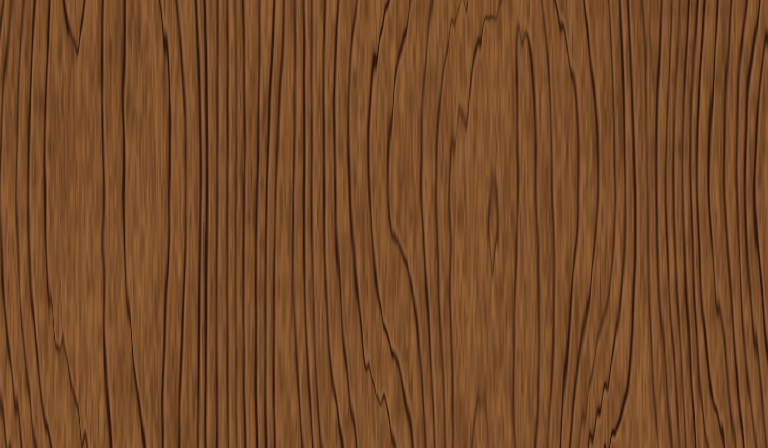
Write a Shadertoy shader that draws this texture.

```glsl
// Brown wood with dark vertical grain lines and fine fibres.
// The lines are contours of a stretched noise field; dividing by its gradient
// keeps their width even, and a pale ridge on the right side embosses them.

const vec3 FIBRE_DARK  = vec3(0.405, 0.250, 0.132);
const vec3 FIBRE_LIGHT = vec3(0.568, 0.374, 0.206);
const vec3 GROOVE      = vec3(0.190, 0.095, 0.050);
const vec3 RIDGE       = vec3(0.600, 0.420, 0.285);

const float LINES_PER_HEIGHT = 27.0;
const float GROOVE_WIDTH = 0.0027;
const float MIN_SLOPE = 9.0;
const float COMB_LENGTH = 0.085;

float hash(vec2 p) {
    return fract(sin(dot(p, vec2(127.1, 311.7))) * 43758.5453);
}

float noise(vec2 p) {
    vec2 cell = floor(p);
    vec2 t = fract(p);
    t = t * t * (3.0 - 2.0 * t);
    float low = mix(hash(cell), hash(cell + vec2(1.0, 0.0)), t.x);
    float high = mix(hash(cell + vec2(0.0, 1.0)), hash(cell + vec2(1.0, 1.0)), t.x);
    return mix(low, high, t.y);
}

// Noise with its own horizontal and vertical frequency, centred on zero
float streaks(vec2 p, float across, float along, float seed) {
    return noise(p * vec2(across, along) + seed) - 0.5;
}

// Growth-ring height: whole numbers are grain lines
float ringField(vec2 p) {
    float rings = p.x * LINES_PER_HEIGHT;
    rings += 8.5 * streaks(p, 3.3, 0.58, 23.7);
    rings += 3.6 * streaks(p, 7.3, 0.95, 17.3);
    rings += 1.3 * streaks(p, 16.0, 1.4, 35.2);
    rings += 0.12 * streaks(p, 11.0, 9.0, 41.9);
    return rings;
}

vec2 ringSlope(vec2 p, float step) {
    vec2 e = vec2(step, 0.0);
    return vec2(ringField(p + e.xy) - ringField(p - e.xy),
                ringField(p + e.yx) - ringField(p - e.yx)) / (2.0 * step);
}

// Slides each fibre along its length, so slanted lines break into strokes
vec2 combFibres(vec2 p) {
    float slide = streaks(p, 120.0, 2.5, 63.1) + 0.6 * streaks(p, 55.0, 2.0, 9.4);
    return p + vec2(0.0, COMB_LENGTH * slide);
}

float bell(float x, float width) {
    float t = x / width;
    return exp(-t * t);
}

vec3 fibreColour(vec2 p) {
    float tone = 0.53;
    tone += 0.82 * streaks(p, 290.0, 19.0, 5.3);
    tone += 0.42 * streaks(p, 150.0, 9.0, 29.1);
    tone += 0.18 * streaks(p, 45.0, 3.0, 47.6);
    tone += 0.22 * streaks(p, 5.0, 1.5, 81.7);
    float pores = smoothstep(0.28, 0.48, streaks(p, 190.0, 13.0, 52.3));
    vec3 wood = mix(FIBRE_DARK, FIBRE_LIGHT, tone);
    return wood * (1.0 - 0.14 * pores);
}

vec3 engraveGrain(vec3 wood, vec2 p, float pixel) {
    vec2 q = combFibres(p);
    float rings = ringField(q);
    float ring = floor(rings + 0.5);
    float shift = 0.4 * (hash(vec2(ring, 3.0)) - 0.5);
    vec2 slope = ringSlope(q, 0.0015);
    float steepness = max(length(slope), MIN_SLOPE);
    float offset = (rings - ring - shift) / steepness;
    float side = offset * slope.x / steepness;

    // Each line has its own depth, fading along its length and at folds
    float depth = mix(0.5, 1.1, hash(vec2(ring, 7.0)));
    depth *= 1.0 + 0.8 * streaks(vec2(ring * 3.1, p.y), 1.0, 3.5, 11.0);
    depth *= 1.0 + 0.5 * streaks(p, 160.0, 14.0, 71.0);
    depth *= mix(0.6, 1.0, smoothstep(3.0, 15.0, abs(slope.x)));

    float width = max(GROOVE_WIDTH, 0.7 * pixel);
    float ridge = bell(side - 2.2 * width, 1.1 * width);
    float halo = bell(offset, 3.2 * width);
    float groove = bell(offset, width);

    vec3 colour = mix(wood, GROOVE, 0.13 * halo * depth);
    colour = mix(colour, RIDGE, 0.55 * ridge * min(depth, 1.0));
    return mix(colour, GROOVE, clamp(groove * depth, 0.0, 1.0));
}

void mainImage(out vec4 fragColor, in vec2 fragCoord) {
    float pixel = 1.0 / iResolution.y;
    vec2 p = fragCoord * pixel;
    vec3 wood = fibreColour(p);
    fragColor = vec4(engraveGrain(wood, p, pixel), 1.0);
}
```
